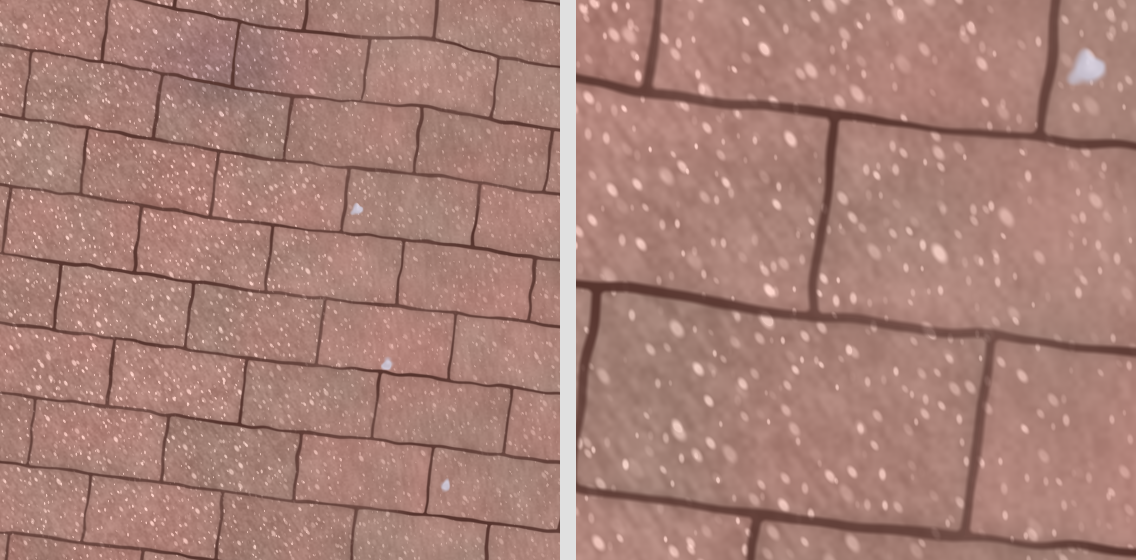
Left: the whole. Right: its middle third, enlarged.
Write a WebGL 1 fragment shader that draws this texture.

```glsl
precision highp float;
// Weathered brick paving seen at a slant: running-bond courses in mild perspective,
// bowed near the top, with uneven dark joints, a tint per brick, streaky grain,
// pale mineral specks and a few white flecks. Lengths are fractions of the canvas.
uniform vec2 u_resolution;

#define BRICK_LENGTH 0.2318
#define COURSE_HEIGHT 0.124
#define COURSE_SHIFT 0.097
#define JOINT_SLANT 0.0145
#define JOINT_HALF_WIDTH 0.0026
#define CORNER_RADIUS 0.006
#define GRAIN 0.12
#define SPECK_STRENGTH 0.30
#define ROSY vec3(0.695, 0.505, 0.470)
#define DRAB vec3(0.628, 0.500, 0.457)
#define JOINT_COLOR vec3(0.330, 0.195, 0.170)
#define FLECK_COLOR vec3(0.82, 0.81, 0.88)

float hash(vec2 p) {
  vec3 q = fract(p.xyx * 0.1031);
  q += dot(q, q.yzx + 33.33);
  return fract((q.x + q.y) * q.z);
}

float noise(vec2 p) {
  vec2 i = floor(p), f = fract(p);
  f = f * f * (3.0 - 2.0 * f);
  return mix(mix(hash(i), hash(i + vec2(1, 0)), f.x),
             mix(hash(i + vec2(0, 1)), hash(i + vec2(1, 1)), f.x), f.y);
}

float bump(float x, float center, float width) {
  float d = (x - center) / width;
  return exp(-d * d);
}

vec2 rotate(vec2 p, float a) {
  float c = cos(a), s = sin(a);
  return vec2(c * p.x - s * p.y, s * p.x + c * p.y);
}

// Sags the courses left of the middle and lifts them in a ridge right of it.
float bow(vec2 p) {
  float y = max(p.y, 0.0);
  return 0.013 * bump(p.x, 0.46, 0.20) * exp(-1.3 * y)
       - 0.021 * bump(p.x, 0.775, 0.08) * exp(-5.5 * y);
}

// Brick index in xy, signed distance to the rounded brick edge in z (negative inside).
vec3 brick(vec2 p) {
  // Course lines: y = start + k * height + curve * k * k, solved for k.
  float start = -0.043 + 0.163 * p.x;
  float height = COURSE_HEIGHT - 0.0115 * p.x;
  float curve = 0.00085 * p.x;
  float y = p.y - bow(p) - start;
  float spacing = sqrt(height * height + 4.0 * curve * y);
  float k = 2.0 * y / (height + spacing);
  float row = floor(k), v = k - row - 0.5;

  float pitch = BRICK_LENGTH + 0.00085 * row;
  float jitter = 0.006 * (hash(vec2(row + 20.0, 3.0)) - 0.5);
  float u = (p.x - 0.1875 - COURSE_SHIFT * row - jitter + JOINT_SLANT * v) / pitch;
  float column = floor(u);

  vec2 cell = vec2(pitch, spacing);
  vec2 q = abs(vec2(u - column - 0.5, v)) * cell - 0.5 * cell + CORNER_RADIUS;
  float d = length(max(q, 0.0)) + min(max(q.x, q.y), 0.0) - CORNER_RADIUS;
  return vec3(column, row, d);
}

// One sparse layer of soft dots, one candidate per grid cell.
float specks(vec2 p, float seed) {
  vec2 id = floor(p) + seed;
  vec2 center = 0.3 + 0.4 * vec2(hash(id), hash(id + 57.0));
  float radius = 0.10 + 0.17 * hash(id + 91.0);
  float dotMask = 1.0 - smoothstep(0.4 * radius, radius + 0.06, length(fract(p) - center));
  return dotMask * step(0.62, hash(id + 23.0)) * hash(id + 131.0);
}

void main() {
  vec2 p = gl_FragCoord.xy / u_resolution.y;
  p.y = 1.0 - p.y;
  float pixel = 1.0 / u_resolution.y;
  float calm = smoothstep(0.42, 0.75, p.x);

  vec2 wobble = vec2(noise(p * 38.0), noise(p * 38.0 + 40.0)) - 0.5;
  vec3 b = brick(p + 0.0045 * wobble);
  vec2 id = b.xy + 20.0;

  // Brick tint with broad mottling
  float tint = 0.55 * hash(id) + 0.75 * noise(p * 13.0 + 7.0) - 0.15;
  vec3 color = mix(DRAB, ROSY, clamp(tint, 0.0, 1.0));
  color += 0.035 * (hash(id + 9.0) - 0.5) + 0.05 * (noise(p * 30.0) - 0.5);

  // Streaky grain, leaning on the left and steeper and softer on the right
  vec2 lean = rotate(p, 0.60), steep = rotate(p, 0.15);
  float grain = mix(noise(lean * vec2(230.0, 100.0)), noise(steep * vec2(190.0, 70.0)), calm);
  grain = 0.65 * grain + 0.35 * noise(p * 260.0) - 0.5;
  color += GRAIN * mix(1.0, 0.65, calm) * grain;

  // Pale specks
  float sparkle = 0.0;
  for (int i = 0; i < 3; i++) {
    float n = float(i);
    vec2 s = mix(0.60, 0.15, step(1.5, n)) > 0.3 ? lean : steep;
    sparkle += specks(s * vec2(1.0, 0.58) * (64.0 + 25.0 * n), 17.0 * n + 200.0);
  }
  color += SPECK_STRENGTH * mix(1.0, 0.5, calm) * min(sparkle, 1.0);

  // Bluish stain and a pale worn area near the top
  float stain = bump(p.x, 0.40, 0.16) * bump(p.y, 0.11, 0.09);
  color *= mix(vec3(1.0), vec3(0.89, 0.88, 0.94), stain);
  color += 0.04 * bump(p.x, 0.76, 0.14) * bump(p.y, 0.10, 0.13);

  // Joints with dirty brick edges and uneven depth
  float inside = -b.z;
  color *= 1.0 - 0.13 * exp(-max(inside, 0.0) / 0.005);
  float width = JOINT_HALF_WIDTH * (0.65 + 0.7 * noise(p * 22.0 + 11.0));
  float soft = max(0.0017, pixel);
  float joint = 1.0 - smoothstep(width - soft, width + soft, inside);
  color = mix(color, JOINT_COLOR, joint * mix(0.55, 1.0, noise(p * 12.0 + 31.0)));

  // White flecks along a curve
  for (int i = 0; i < 3; i++) {
    float n = float(i);
    vec2 d = p - vec2(0.638 + n * (0.034 + 0.022 * n), 0.375 + n * (0.3065 - 0.0305 * n));
    float radius = 0.008 + 0.005 * hash(vec2(n, 5.0)) + 0.009 * (noise(p * 110.0) - 0.5);
    float fleck = 1.0 - smoothstep(radius - 0.004, radius + 0.003, length(d));
    color = mix(color, FLECK_COLOR + 0.10 * (noise(p * 150.0) - 0.5), 0.85 * fleck);
  }

  gl_FragColor = vec4(clamp(color, 0.0, 1.0), 1.0);
}
```
